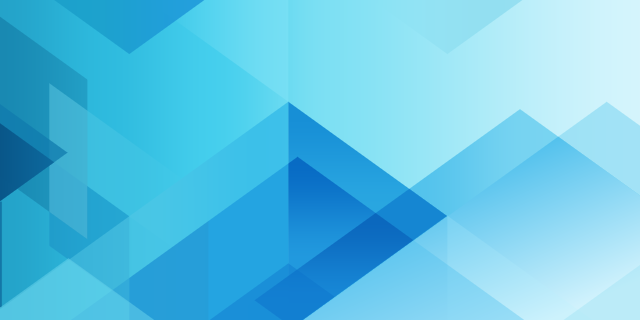
Reproduce this background procedurally as a Shadertoy shader.

```glsl
// Overlapping translucent chevrons and panels on a cyan to pale blue gradient.
// Every slanted edge shares one slope; each shape is a product of soft
// half-plane masks and is tinted over the layers below it.

const float SLOPE = 0.72;

// Soft step from outside (d < 0) to inside (d > 0), about one pixel wide
float fill(float d) { return clamp(0.5 + d * iResolution.y * 0.8, 0.0, 1.0); }

// Area under a roof with the given apex
float roof(vec2 p, vec2 apex) {
    return fill(apex.y - p.y - SLOPE * abs(p.x - apex.x));
}

// Area over a V with the given lowest point
float valley(vec2 p, vec2 tip) {
    return fill(p.y - tip.y - SLOPE * abs(p.x - tip.x));
}

// Area under a line through a: dir is 1 for rising, -1 for falling
float under(vec2 p, vec2 a, float dir) {
    return fill(a.y + dir * SLOPE * (p.x - a.x) - p.y);
}

float rightOf(vec2 p, float x) { return fill(p.x - x); }

void tint(inout vec3 col, vec3 paint, float alpha) { col = mix(col, paint, alpha); }

vec3 backdrop(float x) {
    vec3 col = mix(vec3(0.14, 0.64, 0.79), vec3(0.18, 0.73, 0.87), smoothstep(0.0, 0.35, x));
    col = mix(col, vec3(0.27, 0.81, 0.93), smoothstep(0.3, 0.7, x));
    col = mix(col, vec3(0.46, 0.87, 0.95), smoothstep(0.65, 1.02, x));
    return mix(col, vec3(0.84, 0.96, 0.99), smoothstep(0.8, 2.1, x));
}

// Triangles hanging from the top
void topShapes(inout vec3 col, vec2 p) {
    float wedge = (1.0 - under(p, vec2(0.901, 0.682), -1.0)) * (1.0 - rightOf(p, 0.901));
    tint(col, vec3(0.48, 0.88, 0.96), wedge * 0.7 * smoothstep(0.45, 0.9, p.x));
    vec3 blue = mix(vec3(0.10, 0.62, 0.79), vec3(0.11, 0.59, 0.85), smoothstep(0.25, 0.6, p.x));
    tint(col, blue, 0.85 * valley(p, vec2(0.404, 0.831)));
    tint(col, vec3(0.45, 0.82, 0.91),
         0.5 * valley(p, vec2(1.398, 0.831)) * smoothstep(1.15, 1.6, p.x));
}

// Upright panels and the dark arrow at the left
void leftShapes(inout vec3 col, vec2 p) {
    float aboveFloor = 1.0 - under(p, vec2(0.0, 0.449), -1.0);
    float lowLine = under(p, vec2(0.0, 0.615), -1.0);
    float panel = under(p, vec2(0.0, 0.948), -1.0) * aboveFloor * (1.0 - rightOf(p, 0.273));
    tint(col, vec3(0.06, 0.45, 0.62), panel * mix(0.55, 0.35, p.x / 0.273));

    float shade = lowLine * rightOf(p, 0.154) * (1.0 - rightOf(p, 0.404));
    shade *= 1.0 - under(p, vec2(0.154, 0.232), -1.0);
    tint(col, vec3(0.08, 0.52, 0.75), shade * 0.4);

    float sheet = rightOf(p, 0.154) * under(p, vec2(0.154, 0.740), -1.0);
    sheet *= mix(aboveFloor, 1.0 - lowLine, rightOf(p, 0.273));
    float sheetAlpha = mix(0.42, 0.25, rightOf(p, 0.273)) * (1.0 - smoothstep(0.3, 0.65, p.x));
    tint(col, vec3(0.42, 0.83, 0.92), sheet * sheetAlpha);

    float arrow = fill(SLOPE * (0.211 - p.x) - abs(p.y - 0.523));
    tint(col, vec3(0.06, 0.48, 0.68), arrow * 0.75);
    vec3 navy = mix(vec3(0.03, 0.32, 0.52), vec3(0.05, 0.42, 0.63), p.x / 0.2);
    tint(col, navy, arrow * lowLine * 0.9);
    float strip = (1.0 - rightOf(p, 0.006)) * fill(0.165 - abs(p.y - 0.205));
    tint(col, vec3(0.06, 0.42, 0.62), strip * 0.8);
}

// Pale roofs at the right
void rightShapes(inout vec3 col, vec2 p, float nearRoof, float farRoof) {
    tint(col, vec3(0.53, 0.85, 0.95), farRoof * 0.65);
    tint(col, mix(vec3(0.28, 0.74, 0.92), vec3(0.42, 0.81, 0.94), smoothstep(1.3, 1.65, p.x)),
         nearRoof * 0.85);
    float fade = clamp((0.57 - p.y) * 1.8 + (p.x - 1.75) * 0.8, 0.0, 1.0);
    tint(col, mix(vec3(0.33, 0.76, 0.93), vec3(0.82, 0.95, 0.99), fade), nearRoof * farRoof);
    tint(col, vec3(0.72, 0.94, 0.99),
         0.2 * under(p, vec2(1.398, 0.326), -1.0) * rightOf(p, 1.398));
    tint(col, vec3(0.60, 0.88, 0.95), 0.4 * under(p, vec2(2.0, 0.172), 1.0));
}

// Large light and blue roofs in the middle, with the deep band across them
void centreShapes(inout vec3 col, vec2 p, float nearRoof) {
    float rightHalf = rightOf(p, 0.901);
    float overFar = 1.0 - under(p, vec2(1.398, 0.326), 1.0);
    float big = roof(p, vec2(0.901, 0.682));
    float inner = roof(p, vec2(0.930, 0.510));
    vec3 haze = mix(vec3(0.34, 0.79, 0.90), vec3(0.20, 0.73, 0.91), smoothstep(0.3, 0.9, p.x));
    tint(col, haze, big * (1.0 - rightHalf) * mix(0.45, 0.8, smoothstep(0.2, 0.8, p.x)));
    tint(col, mix(vec3(0.16, 0.65, 0.88), vec3(0.09, 0.56, 0.84), smoothstep(0.35, 0.65, p.y)),
         big * rightHalf * overFar);

    float leftAlpha = 0.35 + 0.4 * rightOf(p, 0.404) + 0.15 * rightOf(p, 0.651);
    vec3 leftBlue = mix(vec3(0.11, 0.57, 0.83), vec3(0.13, 0.63, 0.88), rightOf(p, 0.651));
    tint(col, leftBlue, inner * (1.0 - rightHalf) * leftAlpha);
    vec3 deep = mix(vec3(0.13, 0.60, 0.87), vec3(0.03, 0.42, 0.77), smoothstep(0.18, 0.50, p.y));
    tint(col, deep, inner * rightHalf * overFar);
    tint(col, vec3(0.28, 0.74, 0.93), 0.35 * inner * rightHalf * (1.0 - overFar));

    float band = nearRoof * overFar * (1.0 - under(p, vec2(0.794, 0.0625), -1.0));
    band *= 1.0 - rightOf(p, 1.398);
    vec3 bandBlue = mix(vec3(0.09, 0.53, 0.84), vec3(0.04, 0.40, 0.74), smoothstep(0.05, 0.32, p.y));
    tint(col, mix(vec3(0.08, 0.52, 0.82), bandBlue, inner), band * big * 0.95);
    tint(col, vec3(0.04, 0.44, 0.79), 0.4 * overFar * roof(p, vec2(0.901, 0.177)));
    tint(col, vec3(0.42, 0.84, 0.93), 0.5 * roof(p, vec2(0.214, 0.193)));
}

void mainImage(out vec4 fragColor, in vec2 fragCoord) {
    vec2 p = fragCoord / iResolution.xy * vec2(2.0, 1.0);
    float nearRoof = roof(p, vec2(1.625, 0.659));
    float farRoof = roof(p, vec2(1.896, 0.682));
    vec3 col = backdrop(p.x);
    topShapes(col, p);
    leftShapes(col, p);
    rightShapes(col, p, nearRoof, farRoof);
    centreShapes(col, p, nearRoof);
    fragColor = vec4(col, 1.0);
}
```
